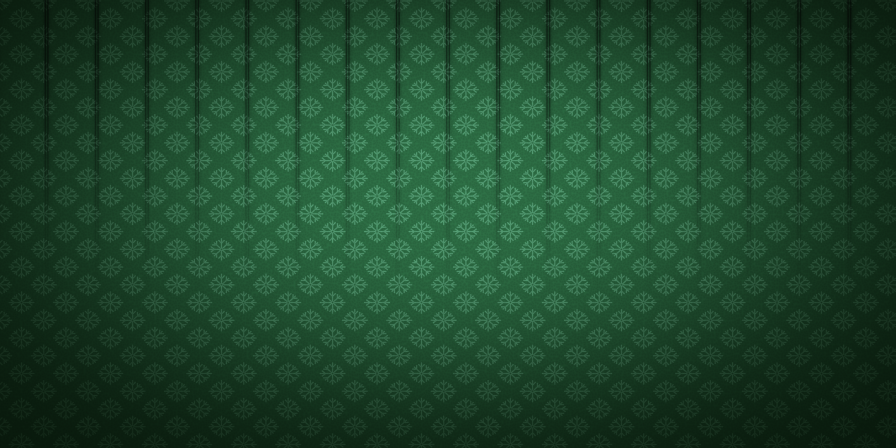
Write a Shadertoy shader that draws this pattern.

```glsl
// Green damask wallpaper: a staggered lattice of eight-armed flakes over panels
// whose dark seams fade downwards, lit by one soft central glow.
// Flakes are folded segment distances; the paper grain is cellular noise.

const vec2 FLAKE_PITCH = vec2(0.0992, 0.0792);   // canvas height = 1
const vec2 FLAKE_ORIGIN = vec2(0.048, 0.9583);
const float FLAKE_RADIUS = 0.0286;
const float STROKE = 0.0014;
const float SEAM_PITCH = 0.112;
const vec3 SHADE = vec3(0.030, 0.090, 0.042);
const vec3 GLOW = vec3(0.175, 0.425, 0.265);
const vec3 FLAKE_TINT = vec3(1.85, 1.42, 1.68);

vec2 hash2(vec2 p) {
    vec2 q = vec2(dot(p, vec2(127.1, 311.7)), dot(p, vec2(269.5, 183.3)));
    return fract(sin(q) * 43758.5);
}

// Distance to the nearest jittered cell point
float cellular(vec2 p) {
    vec2 base = floor(p);
    float nearest = 2.0;
    for (int j = -1; j <= 1; j++) {
        for (int i = -1; i <= 1; i++) {
            vec2 cell = base + vec2(i, j);
            nearest = min(nearest, length(cell + hash2(cell) - p));
        }
    }
    return nearest;
}

float segment(vec2 p, vec2 a, vec2 b) {
    vec2 ab = b - a;
    return length(p - a - ab * clamp(dot(p - a, ab) / dot(ab, ab), 0.0, 1.0));
}

// Flake of unit half width, folded into one quadrant
float flake(vec2 p) {
    p = abs(p);
    // Arms
    float d = segment(p, vec2(0.10, 0.0), vec2(0.96, 0.0));
    d = min(d, segment(p, vec2(0.0, 0.10), vec2(0.0, 0.82)));
    d = min(d, segment(p, vec2(0.09, 0.08), vec2(0.56, 0.50)));
    // Barbs
    d = min(d, segment(p, vec2(0.56, 0.0), vec2(0.80, 0.19)));
    d = min(d, segment(p, vec2(0.0, 0.48), vec2(0.21, 0.69)));
    d = min(d, segment(p, vec2(0.38, 0.34), vec2(0.68, 0.34)));
    return min(d, segment(p, vec2(0.38, 0.34), vec2(0.38, 0.60)));
}

float flakeLattice(vec2 p, vec2 pitch, float radius) {
    vec2 cell = (fract(p / pitch + 0.5) - 0.5) * pitch;
    return flake(cell / radius) * radius;
}

float line(float d, float halfWidth, float aa) {
    return 1.0 - smoothstep(halfWidth - aa, halfWidth + aa, d);
}

// Paired grooves with a soft shadow around them
float seam(float x, float pitch, float aa) {
    float d = abs(fract(x / pitch + 0.5) - 0.5) * pitch;
    float grooves = line(abs(d - 0.0030), 0.0014, aa);
    float shadow = exp(-d * d / 0.00006);
    return 0.55 * grooves + 0.35 * shadow;
}

float centralGlow(vec2 offset) {
    return exp(-1.4 * pow(length(offset), 2.6));
}

void mainImage(out vec4 fragColor, in vec2 fragCoord) {
    vec2 uv = fragCoord / iResolution.xy;
    vec2 p = fragCoord / iResolution.y;
    float aa = 0.7 / iResolution.y;

    // Lit paper
    float glow = centralGlow((uv - vec2(0.5, 0.58)) * vec2(2.0, 1.85));
    vec3 color = mix(SHADE, GLOW, glow);

    // Panel seams, strongest at the top
    float centered = p.x - 0.5 * iResolution.x / iResolution.y;
    float seamId = floor(centered / SEAM_PITCH + 0.5);
    float wear = 0.85 + 0.15 * hash2(vec2(seamId, 3.0)).x;
    float fade = smoothstep(0.28, 0.95, uv.y) * wear;
    color *= 1.0 - 0.7 * fade * seam(centered, SEAM_PITCH, aa);

    // Two interleaved flake lattices
    vec2 q = p - FLAKE_ORIGIN;
    float d = min(flakeLattice(q, FLAKE_PITCH, FLAKE_RADIUS),
                  flakeLattice(q + 0.5 * FLAKE_PITCH, FLAKE_PITCH, FLAKE_RADIUS));
    color *= mix(vec3(1.0), FLAKE_TINT, line(d, STROKE, aa));

    // Fine grain
    float grain = cellular(p * 190.0) - 0.45;
    color *= 1.0 + 0.13 * grain;

    fragColor = vec4(color, 1.0);
}
```
